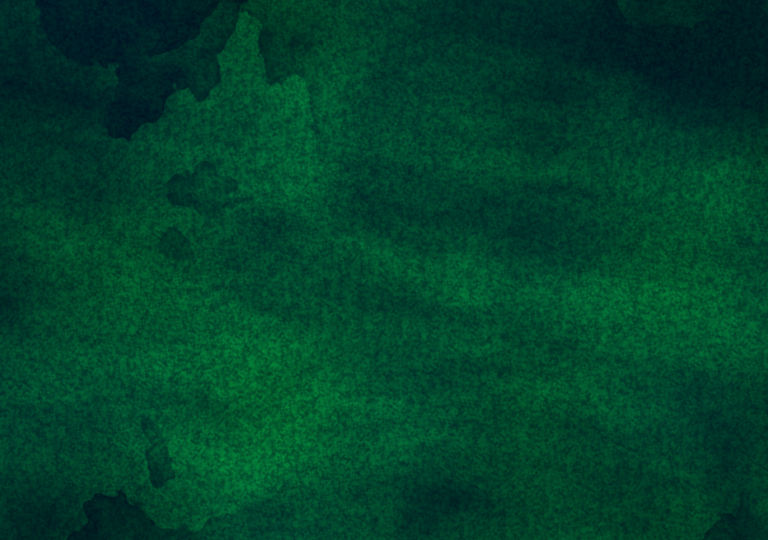
Reproduce this texture procedurally as a Shadertoy shader.

```glsl
// Dark green watercolour wash on grainy paper: warped cloud noise and slanted
// brush strokes set the tone, the borders sink into shadow, dried pools leave
// crisp dark rims, and fine noise adds the tooth of the paper.

// Tone 0 gives SHADOW, tone 1 gives BRIGHT
const vec3 SHADOW = vec3(0.0, 0.19, 0.15);
const vec3 BRIGHT = vec3(0.01, 0.44, 0.21);

const float BASE_TONE = 0.64;
const float CLOUD_AMOUNT = 1.35;
const float STROKE_AMOUNT = 0.75;
const float BORDER_SHADE = 0.45;
const float POOL_SHADE = 0.42;
const float RIM_SHADE = 0.25;
const float GRAIN_AMOUNT = 0.62;
const float TOOTH_AMOUNT = 0.36;
const float HUE_DRIFT = 0.03;

// Feature frequencies per canvas height
const float CLOUD_SCALE = 2.6;
const vec2 STROKE_SCALE = vec2(2.6, 13.0);
const float STROKE_SLANT = 0.14;
const float POOL_SCALE = 2.0;
const float GRAIN_SCALE = 250.0;
const float TOOTH_SCALE = 115.0;

const mat2 OCTAVE_TURN = mat2(0.8, 0.6, -0.6, 0.8);

float hash(vec2 p) {
    return fract(sin(dot(p, vec2(12.9898, 78.233))) * 43758.5453);
}

float noise(vec2 p) {
    vec2 cell = floor(p);
    vec2 f = fract(p);
    f = f * f * (3.0 - 2.0 * f);
    float low = mix(hash(cell), hash(cell + vec2(1.0, 0.0)), f.x);
    float high = mix(hash(cell + vec2(0.0, 1.0)), hash(cell + 1.0), f.x);
    return mix(low, high, f.y);
}

float fbm(vec2 p) {
    float sum = 0.0;
    float weight = 0.5;
    for (int i = 0; i < 6; i++) {
        sum += weight * noise(p);
        p = OCTAVE_TURN * p * 2.03 + 17.3;
        weight *= 0.5;
    }
    return sum;
}

// Bends the plane so that shapes flow like wet paint
vec2 warp(vec2 p, float amount) {
    return p + amount * (vec2(fbm(p * 2.5 + 3.1), fbm(p * 2.5 + 41.7)) - 0.5);
}

// Strokes keep one direction, so their octaves are not turned
float strokes(vec2 p) {
    vec2 q = vec2(p.x, p.y + STROKE_SLANT * p.x) * STROKE_SCALE;
    return 0.5 * noise(q) + 0.3 * noise(q * 2.1 + 9.2) + 0.2 * noise(q * 4.3 + 27.4);
}

// Darkness of a dried pool: sharp outside edge, slow fade inwards
float pool(vec2 p, float seed) {
    float depth = fbm(warp(p, 0.22) * POOL_SCALE + seed) - 0.51;
    float inside = smoothstep(0.0, 0.008, depth);
    float inward = max(depth, 0.0);
    float shade = POOL_SHADE * exp(-inward * 9.0) + RIM_SHADE * exp(-inward * 75.0);
    float presence = smoothstep(0.38, 0.66, noise(p * 2.3 + seed * 1.7));
    return inside * shade * presence;
}

void mainImage(out vec4 fragColor, in vec2 fragCoord) {
    vec2 p = fragCoord / iResolution.y;
    vec2 center = vec2(0.5 * iResolution.x / iResolution.y, 0.43);

    // Shaded borders with a ragged outline
    vec2 wet = warp(p, 0.3);
    float reach = length((wet - center) / vec2(0.78, 0.56));
    float border = smoothstep(0.45, 1.15, reach);

    // Washes and brush marks
    float tone = BASE_TONE - BORDER_SHADE * border;
    tone += CLOUD_AMOUNT * (fbm(wet * CLOUD_SCALE + 5.6) - 0.49);
    tone += STROKE_AMOUNT * (strokes(warp(p, 0.12)) - 0.5) * mix(1.0, 0.5, border);

    // Dried pools, mostly away from the middle
    float pools = pool(p, 11.3) + pool(p, 63.8);
    tone -= pools * mix(0.2, 1.0, smoothstep(0.3, 0.85, reach));
    tone = max(tone, -0.3);

    // Paper grain, weaker where the paint is dark
    float grain = GRAIN_AMOUNT * (noise(OCTAVE_TURN * p * GRAIN_SCALE) - 0.5);
    grain += TOOTH_AMOUNT * (noise(p * TOOTH_SCALE + 7.7) - 0.5);
    tone += grain * clamp(0.55 + 0.85 * tone, 0.4, 1.25);

    vec3 paint = mix(SHADOW, BRIGHT, tone);
    paint.b += HUE_DRIFT * (noise(p * 4.0 + 91.0) - 0.5);
    fragColor = vec4(clamp(paint, 0.0, 1.0), 1.0);
}
```
